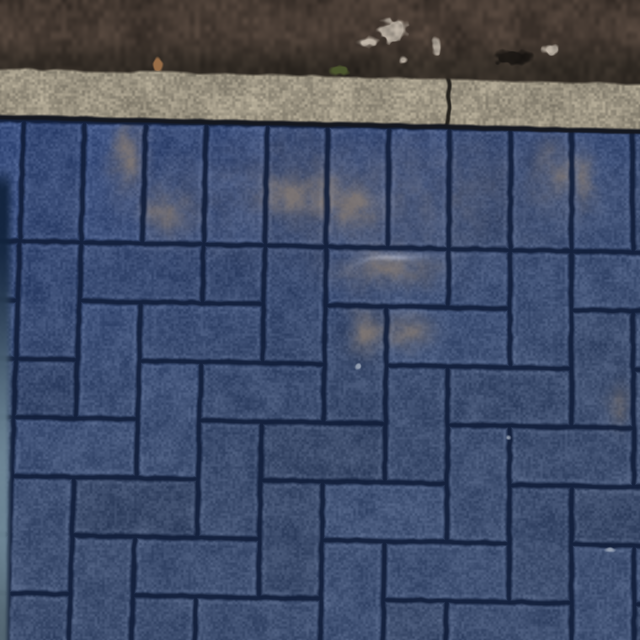
Give the GLSL for this texture, as a WebGL 1 fragment shader.

```glsl
precision highp float;
// Blue herringbone paving with a soldier course, a pale kerb and dark soil above.
uniform vec2 u_resolution;

const float ROW_HEIGHT = 0.0917;
const float SLOPE = 0.018;

float hash(vec2 p) {
  vec3 q = fract(p.xyx * vec3(0.1031, 0.1030, 0.0973));
  q += dot(q, q.yzx + 33.33);
  return fract((q.x + q.y) * q.z);
}

float noise(vec2 p) {
  vec2 i = floor(p), f = fract(p);
  f = f * f * (3.0 - 2.0 * f);
  return mix(mix(hash(i), hash(i + vec2(1, 0)), f.x),
             mix(hash(i + vec2(0, 1)), hash(i + vec2(1, 1)), f.x), f.y);
}

float fbm(vec2 p) {
  float sum = 0.0, weight = 0.5;
  for (int i = 0; i < 4; i++) {
    sum += weight * noise(p);
    p = p * 2.03 + 17.0;
    weight *= 0.5;
  }
  return sum / 0.9375;
}

// Soft elliptical spot, 1 at its centre
float spot(vec2 p, vec2 centre, vec2 radius) {
  vec2 d = (p - centre) / radius;
  return exp(-dot(d, d));
}

// Hard-edged chip with an irregular outline
float chip(vec2 p, vec2 centre, vec2 radius, float aa) {
  float d = length((p - centre) / radius) + 0.7 * (noise(p * 130.0) - 0.5);
  float soft = 0.15 + aa / min(radius.x, radius.y);
  return 1.0 - smoothstep(1.0 - soft, 1.0 + soft, d);
}

// xy: brick id, z: distance to the nearest joint
vec3 paving(vec2 p) {
  float pitch = 0.0951 + 0.0038 * (p.y - 0.195);
  vec2 grid = vec2((p.x - 0.893) / pitch + 9.0,
                   (p.y - SLOPE * p.x - 0.3763) / ROW_HEIGHT);
  vec2 cell = floor(grid), f = fract(grid);
  vec2 low = f * vec2(pitch, ROW_HEIGHT);
  vec2 high = (1.0 - f) * vec2(pitch, ROW_HEIGHT);
  if (grid.y < 0.0) {
    float ends = min(-grid.y * ROW_HEIGHT, p.y - 0.187 - 0.0175 * p.x);
    return vec3(cell.x, -1.0, min(min(low.x, high.x), ends));
  }
  // Phase 0 and 3: upright brick; 1 and 2: lying brick
  float phase = mod(cell.x - cell.y, 4.0);
  vec2 id = cell;
  if (phase < 0.5) high.y = 1.0;
  else if (phase < 1.5) high.x = 1.0;
  else if (phase < 2.5) { low.x = 1.0; id.x -= 1.0; }
  else if (cell.y > 0.5) { low.y = 1.0; id.y -= 1.0; }
  float d = min(min(low.x, high.x), min(low.y, high.y));
  return vec3(id, min(d, abs(grid.x) * pitch));
}

float stains(vec2 p) {
  vec2 q = p + 0.035 * (vec2(fbm(p * 22.0), fbm(p * 22.0 + 40.0)) - 0.5);
  float s = 0.75 * spot(q, vec2(0.200, 0.240), vec2(0.022, 0.045));
  s += 0.60 * spot(q, vec2(0.262, 0.332), vec2(0.034, 0.035));
  s += 0.60 * spot(q, vec2(0.465, 0.307), vec2(0.055, 0.025));
  s += 0.60 * spot(q, vec2(0.550, 0.330), vec2(0.040, 0.030));
  s += 0.60 * spot(q, vec2(0.605, 0.420), vec2(0.070, 0.028));
  s += 0.75 * spot(q, vec2(0.572, 0.518), vec2(0.026, 0.032));
  s += 0.65 * spot(q, vec2(0.640, 0.515), vec2(0.036, 0.022));
  s += 0.55 * spot(q, vec2(0.870, 0.270), vec2(0.030, 0.035));
  s += 0.60 * spot(q, vec2(0.912, 0.280), vec2(0.014, 0.040));
  s += 0.45 * spot(q, vec2(0.970, 0.635), vec2(0.016, 0.035));
  s += 0.25 * spot(q, vec2(0.560, 0.300), vec2(0.320, 0.090));
  return s * (0.35 + 1.1 * fbm(p * 48.0));
}

vec3 brickColor(vec2 p, float aa) {
  vec2 warp = vec2(noise(p * 70.0), noise(p * 70.0 + 9.0)) - 0.5;
  vec3 brick = paving(p + 0.0025 * warp);
  vec3 col = mix(vec3(0.215, 0.295, 0.475), vec3(0.245, 0.310, 0.440),
                 smoothstep(0.2, 0.9, p.y + 0.3 * p.x));
  col *= 0.94 + 0.12 * hash(brick.xy + 31.0);
  col += 0.10 * (fbm(p * 35.0) - 0.5) + 0.09 * (noise(p * 260.0) - 0.5);
  col = mix(col, vec3(0.54, 0.49, 0.45), min(stains(p), 0.8));
  // A pale scuff arcs across one brick
  float arc = p.y - 0.397 - 0.25 * (p.x - 0.60) * (p.x - 0.60) * 20.0 * step(p.x, 0.60)
            - 0.012 * noise(p * 30.0);
  float scuff = exp(-arc * arc / 0.00002) * spot(p, vec2(0.615, 0.40), vec2(0.05, 0.04));
  col += 0.20 * scuff;
  float rim = smoothstep(0.005, 0.008, brick.z) - smoothstep(0.008, 0.013, brick.z);
  col += 0.035 * rim;
  float joint = 1.0 - smoothstep(0.0022 - aa * 0.5, 0.0058 + aa * 0.5, brick.z);
  col = mix(col, vec3(0.065, 0.115, 0.225), 0.92 * joint);
  float flecks = chip(p, vec2(0.560, 0.573), vec2(0.004), aa)
               + chip(p, vec2(0.953, 0.859), vec2(0.006, 0.003), aa)
               + chip(p, vec2(0.794, 0.684), vec2(0.003), aa);
  return mix(col, vec3(0.66, 0.70, 0.76), 0.8 * min(flecks, 1.0));
}

vec3 soilColor(vec2 p, float aa) {
  vec3 col = mix(vec3(0.27, 0.225, 0.195), vec3(0.19, 0.165, 0.14), smoothstep(0.05, 0.11, p.y));
  col *= 0.65 + 0.45 * fbm(p * 18.0) + 0.30 * noise(p * vec2(120.0, 90.0));
  col *= 1.0 - 0.55 * chip(p, vec2(0.80, 0.09), vec2(0.030, 0.010), aa);
  float stones = chip(p, vec2(0.615, 0.048), vec2(0.020, 0.016), aa)
               + chip(p, vec2(0.573, 0.066), vec2(0.016, 0.007), aa)
               + chip(p, vec2(0.682, 0.072), vec2(0.007, 0.012), aa)
               + chip(p, vec2(0.630, 0.094), vec2(0.006), aa)
               + chip(p, vec2(0.860, 0.078), vec2(0.011, 0.008), aa);
  col = mix(col, vec3(0.72, 0.68, 0.63) * (0.8 + 0.3 * noise(p * 150.0)), min(stones, 1.0));
  col = mix(col, vec3(0.60, 0.43, 0.28), chip(p, vec2(0.246, 0.101), vec2(0.007, 0.010), aa));
  return mix(col, vec3(0.30, 0.34, 0.18), chip(p, vec2(0.530, 0.110), vec2(0.013, 0.007), aa));
}

vec3 kerbColor(vec2 p, float aa) {
  vec3 col = vec3(0.61, 0.58, 0.51) * (0.72 + 0.28 * fbm(p * 30.0) + 0.28 * noise(p * 230.0));
  float crack = abs(p.x - 0.700 - 0.006 * (noise(p * 60.0) - 0.5));
  return mix(vec3(0.14, 0.13, 0.11), col, smoothstep(0.001, 0.004 + aa, crack));
}

void main() {
  vec2 p = gl_FragCoord.xy / u_resolution;
  p.y = 1.0 - p.y; // y runs down from the top edge
  float aa = 1.0 / u_resolution.y;
  float wobble = 0.004 * (noise(p * 45.0) - 0.5);
  float kerbTop = p.y - 0.107 - 0.0235 * p.x + wobble;
  float kerbEnd = p.y - 0.179 - 0.0225 * p.x + 0.5 * wobble;
  vec3 col = mix(soilColor(p, aa), kerbColor(p, aa), smoothstep(-0.001 - aa, 0.002 + aa, kerbTop));
  vec3 bricks = mix(vec3(0.08, 0.09, 0.12), brickColor(p, aa), smoothstep(0.005, 0.010, kerbEnd));
  col = mix(col, bricks, smoothstep(-0.001 - aa, 0.001 + aa, kerbEnd));
  // Blurred foreground strip along the left edge
  vec3 strip = mix(vec3(0.06, 0.13, 0.23), vec3(0.44, 0.54, 0.60), smoothstep(0.34, 0.74, p.y));
  strip *= 1.0 - 0.25 * smoothstep(0.82, 1.0, p.y);
  float cover = 1.0 - smoothstep(0.006, 0.028 - 0.010 * p.y, p.x);
  col = mix(col, strip, 0.92 * cover * smoothstep(0.255, 0.30, p.y));
  gl_FragColor = vec4(clamp(col, 0.0, 1.0), 1.0);
}
```
